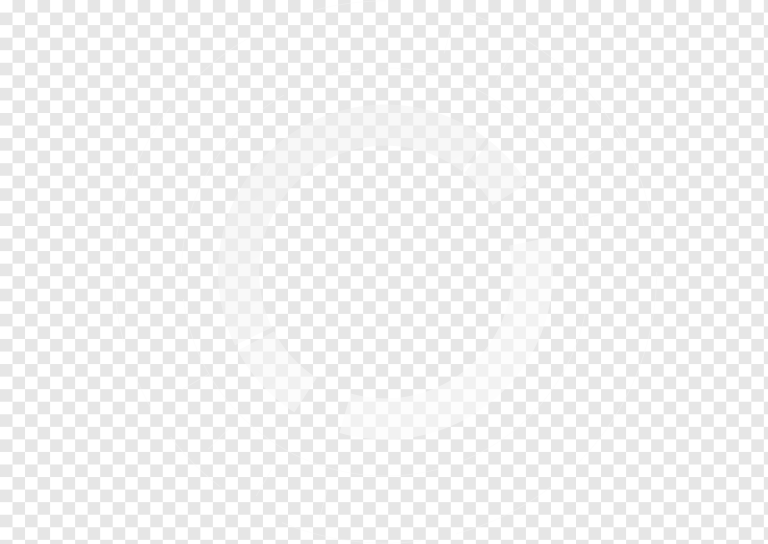
Write a Shadertoy shader that draws this background.

```glsl
// A pale two-tone checkerboard with a faint, broken dial laid over it.
// The board is a product of two square waves; the dial is a veil made of
// a wide ring, two dashed circles and radial ticks in polar coordinates.

const vec2 CELLS = vec2(920.0, 650.0) / 15.0;   // squares across and down
const vec3 WHITE = vec3(1.0);
const vec3 GREY = vec3(0.9);
const vec3 VEIL_DIM = vec3(0.945);          // top of the dial
const vec3 VEIL_BRIGHT = vec3(0.985);       // bottom and right of the dial
const vec3 LINE_COLOR = vec3(0.97);
const vec2 CENTER_SHIFT = vec2(0.002, 0.0); // lengths are in canvas widths
const vec2 BAND = vec2(0.1645, 0.218);      // inner and outer radius
const vec2 CIRCLES = vec2(0.2656, 0.353);   // thin dashed circles
const float LINE_HALF = 0.0007;
const float TICK_STEP = 15.0;               // angles are in degrees
const float DASH_STEP = 7.5;
const float BAND_ALPHA = 0.52;
const float LINE_ALPHA = 0.36;

// Openings of the wide ring: start and end angle
const int OPENINGS = 4;
const vec2 OPENING[OPENINGS] = vec2[OPENINGS](
    vec2(12.0, 32.0), vec2(51.5, 53.0), vec2(206.0, 208.0), vec2(237.0, 254.0));

float hash(vec2 p) {
    vec3 q = fract(vec3(p.xyx) * 0.1031);
    q += dot(q, q.yzx + 33.33);
    return fract((q.x + q.y) * q.z);
}

// Square wave of +1 and -1 with edges softened over one pixel
vec2 squareWave(vec2 uv) {
    vec2 edge = 0.5 - abs(mod(uv * CELLS + 0.5, 2.0) - 1.0);
    return 2.0 * clamp(edge * iResolution.xy / CELLS, -0.5, 0.5);
}

// Coverage of the span between range.x and range.y
float span(float v, vec2 range, float px) {
    return clamp((v - range.x) / px + 0.5, 0.0, 1.0)
         * clamp((range.y - v) / px + 0.5, 0.0, 1.0);
}

float stroke(float dist, float px) {
    return clamp((LINE_HALF - abs(dist)) / px + 0.5, 0.0, 1.0);
}

// Thin circle with randomly missing arcs
float dashedCircle(float r, float angle, float radius, float px) {
    float shown = step(0.25, hash(vec2(floor(angle / DASH_STEP), radius * 100.0)));
    return shown * stroke(r - radius, px);
}

// Radial marks between the thin circles, on two opposite arcs
float ticks(float r, float angle, float px) {
    float id = floor(angle / TICK_STEP + 0.5);
    float mark = stroke(r * radians(angle - id * TICK_STEP), px);
    float arcs = span(angle, vec2(13.0, 77.0), 1.0)
               + span(angle, vec2(205.0, 257.0), 1.0);
    float start = mix(CIRCLES.x, 0.3, hash(vec2(id, 4.0)));
    return mark * arcs * span(r, vec2(start, start + 0.04), px);
}

void mainImage(out vec4 fragColor, in vec2 fragCoord) {
    float px = 1.0 / iResolution.x;

    // Checkerboard, anchored at the top left
    vec2 uv = fragCoord / iResolution.xy;
    vec2 wave = squareWave(vec2(uv.x, 1.0 - uv.y));
    vec3 color = mix(GREY, WHITE, 0.5 + 0.5 * wave.x * wave.y);

    // Polar coordinates about the centre, angle in 0..360 degrees
    vec2 p = (fragCoord - 0.5 * iResolution.xy) * px - CENTER_SHIFT;
    float r = length(p);
    float angle = mod(degrees(atan(p.y, p.x + 1e-6)), 360.0);
    float anglePx = degrees(px / max(r, px));

    // Wide broken ring
    float band = span(r, BAND, px);
    for (int i = 0; i < OPENINGS; i++) {
        band *= 1.0 - span(angle, OPENING[i], anglePx);
    }
    vec3 veil = mix(VEIL_DIM, VEIL_BRIGHT, smoothstep(-0.2, 0.2, 0.5 * p.x - p.y));
    color = mix(color, veil, BAND_ALPHA * band);

    // Fine lines
    float lines = dashedCircle(r, angle, CIRCLES.x, px)
                + dashedCircle(r, angle, CIRCLES.y, px)
                + ticks(r, angle, px);
    color = mix(color, LINE_COLOR, LINE_ALPHA * min(lines, 1.0));

    fragColor = vec4(color, 1.0);
}
```
